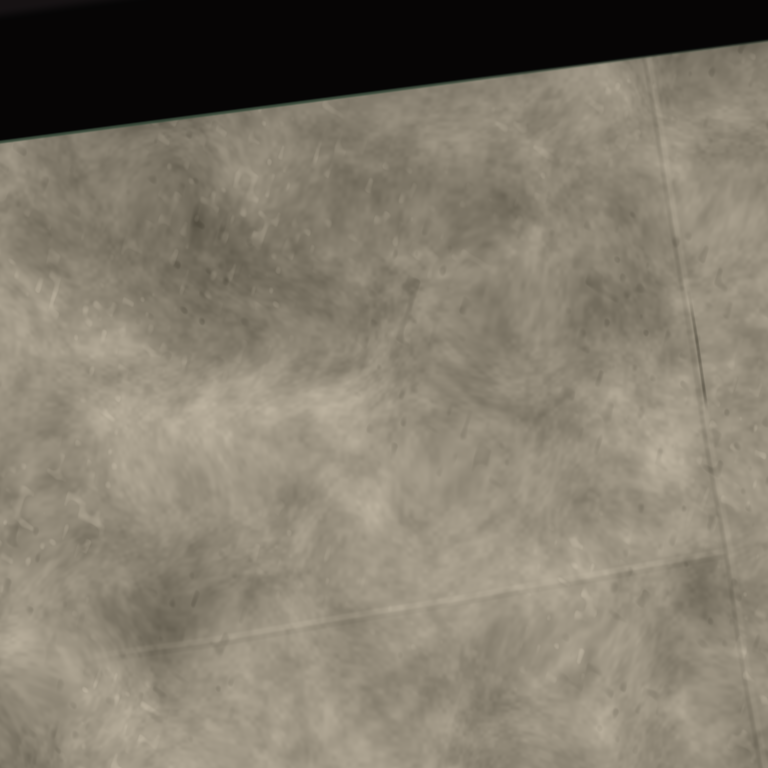
Give the GLSL for this texture, as a Shadertoy shader.

```glsl
// Worn beige-grey stone tiles seen at a slight tilt, below a black slanted band.
// Rotated value-noise octaves give the mottling; sparse noise peaks give flecks
// and pits; two faint joints and the band edge are distances to straight lines.

#define STONE_MID   vec3(0.553, 0.522, 0.458)
#define STONE_RANGE vec3(0.160, 0.153, 0.144)
#define BAND_BLACK  vec3(0.022, 0.020, 0.020)
#define BAND_SHEEN  vec3(0.085, 0.070, 0.075)
#define EDGE_GREEN  vec3(0.220, 0.310, 0.240)
#define MOTTLE      1.0
#define FLECK       0.42
#define PIT         0.38
#define JOINT_LIGHT 0.24
#define SOFT        0.0022

float hash(vec2 cell) {
    vec3 q = fract(vec3(cell.xyx) * 0.1031);
    q += dot(q, q.yzx + 33.33);
    return fract((q.x + q.y) * q.z);
}

float noise(vec2 p) {
    vec2 cell = floor(p);
    vec2 f = fract(p);
    f = f * f * (3.0 - 2.0 * f);
    float low = mix(hash(cell), hash(cell + vec2(1, 0)), f.x);
    float high = mix(hash(cell + vec2(0, 1)), hash(cell + vec2(1, 1)), f.x);
    return mix(low, high, f.y);
}

// Signed sum of octaves around zero, from broad stains to fine grain
float mottling(vec2 p) {
    const mat2 turn = mat2(0.8, 0.6, -0.6, 0.8);
    float sum = 0.0;
    float amplitude = 1.0;
    p *= 4.5;
    for (int i = 0; i < 6; i++) {
        sum += amplitude * (noise(p) - 0.5);
        p = turn * p * 2.03 + 17.3;
        amplitude *= 0.76;
    }
    return sum;
}

// Soft dark or light stain around a centre
float stain(vec2 p, vec2 centre, float radius) {
    vec2 d = (p - centre) / radius;
    return exp(-dot(d, d));
}

// Sparse small peaks, gathered in patches
float specks(vec2 p, float scale) {
    float patches = smoothstep(0.40, 0.80, noise(p * 8.0 + 4.7));
    return smoothstep(0.74, 0.98, noise(p * scale)) * patches;
}

float lineMask(float dist, float width) {
    return 1.0 - smoothstep(width * 0.3, width + SOFT, abs(dist));
}

// Stone tone: 0 is the middle tone, about -0.6 to 0.5 overall
float stoneTone(vec2 p) {
    vec2 warp = vec2(noise(p * 9.0), noise(p * 9.0 + 31.0)) - 0.5;
    vec2 q = p + 0.05 * warp;
    float tone = MOTTLE * mottling(q);

    // Broad light falloff and a few larger stains
    tone += 0.22 * (0.45 - p.y) - 0.10 * (p.x - 0.5);
    tone -= 0.45 * stain(q, vec2(0.44, 0.72), 0.075);
    tone -= 0.50 * stain(q, vec2(0.71, 0.43), 0.075);
    tone -= 0.35 * stain(q, vec2(0.95, 0.20), 0.070);
    tone -= 0.30 * stain(q, vec2(0.06, 0.37), 0.090);
    tone += 0.35 * stain(q, vec2(0.59, 0.22), 0.060);

    // Pale flecks and dark, slightly slanted pits
    vec2 slanted = mat2(0.9, 0.45, -0.3, 0.7) * p;
    tone += FLECK * specks(slanted + 2.3, 95.0);
    tone -= PIT * specks(slanted + 9.1, 80.0);
    return tone;
}

// Thin worn joints: one steep, one shallow that stops at the steep one
float jointTone(vec2 p) {
    float wobble = 0.006 * (noise(p * 7.0) - 0.5);
    float steep = p.x - 0.996 + 0.165 * p.y + wobble;
    float shallow = p.y - 0.123 - 0.168 * p.x + wobble;
    float wear = 0.3 + 0.9 * noise(p * 11.0 + 5.0);
    float reach = smoothstep(0.05, 0.25, p.x) * (1.0 - smoothstep(-0.01, 0.0, steep));
    float crack = smoothstep(0.46, 0.49, p.y) * (1.0 - smoothstep(0.56, 0.64, p.y));

    float tone = JOINT_LIGHT * 1.3 * wear * lineMask(steep, 0.0045) * (1.0 - crack);
    tone += JOINT_LIGHT * wear * reach * lineMask(shallow, 0.0035);
    tone -= 0.15 * reach * lineMask(shallow + 0.008, 0.003);
    tone -= 0.85 * crack * lineMask(steep - 0.002, 0.0012);
    tone -= 0.22 * lineMask(steep + 0.006, 0.003);
    return tone;
}

void mainImage(out vec4 fragColor, in vec2 fragCoord) {
    vec2 p = fragCoord / iResolution.xy;

    // Tiles
    float tone = stoneTone(p) + jointTone(p);
    vec3 color = STONE_MID + STONE_RANGE * clamp(tone, -1.6, 1.5);

    // Black band with a thin greenish rim and a faint corner sheen
    float edge = p.y - 0.815 - 0.132 * p.x;
    color *= 1.0 - 0.10 * exp(-abs(edge) / 0.05);
    float sheen = smoothstep(-0.006, 0.012, p.y - 0.977 - 0.14 * p.x);
    vec3 band = mix(BAND_BLACK, BAND_SHEEN, sheen);
    color = mix(color, band, smoothstep(-SOFT, SOFT, edge));
    float rim = lineMask(edge, 0.0015) * (1.0 - 0.6 * smoothstep(0.4, 0.9, p.x));
    color = mix(color, EDGE_GREEN, 0.7 * rim);

    fragColor = vec4(color, 1.0);
}
```
